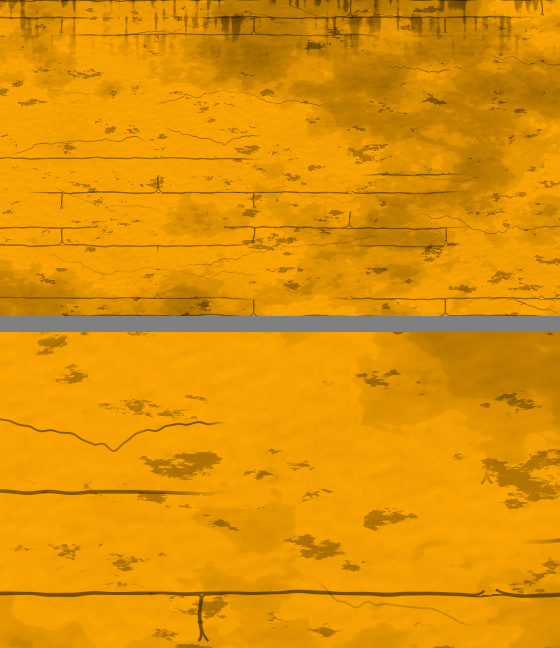
Top: the whole. Bottom: its middle third, enlarged.
Reproduce this texture procedurally as a WebGL 2 fragment shader.

```glsl
#version 300 es
precision highp float;
// Weathered ochre plaster over brickwork: ragged stains come from thresholded
// layered noise, joints from a rounded-brick distance field, and wandering
// cracks from layered sines. Grime gathers along the upper courses.

uniform vec2 u_resolution;
out vec4 fragColor;

const vec3 OCHRE = vec3(0.955, 0.622, 0.006);
const vec2 BRICK = vec2(0.607, 0.0556);     // width, height of one course
const float JOINT_WIDTH = 0.0013;
const float CORNER_RADIUS = 0.016;
const float JOINT_DARK = 0.50;
const vec2 STAIN_SCALE = vec2(2.3, 3.7);
const float STAIN_LEVEL = 0.495;
const float STAIN_DEPTH = 0.70;
const float RELIEF = 0.035;
const int CRACKS = 15;

float hash(vec2 p) {
    p = fract(p * vec2(0.1031, 0.1130));
    p += dot(p, p.yx + 33.33);
    return fract((p.x + p.y) * p.x * 17.3);
}

float noise(vec2 p) {
    vec2 i = floor(p), f = fract(p);
    f = f * f * (3.0 - 2.0 * f);
    return mix(mix(hash(i), hash(i + vec2(1, 0)), f.x),
               mix(hash(i + vec2(0, 1)), hash(i + vec2(1, 1)), f.x), f.y);
}

float fbm(vec2 p) {
    float sum = 0.0, total = 0.0, amp = 1.0;
    for (int i = 0; i < 6; i++) {
        sum += amp * noise(p);
        total += amp;
        amp *= 0.64;
        p = mat2(2.06, 0.35, -0.35, 2.06) * p + 17.3;
    }
    return sum / total;
}

float stroke(float d, float width, float aa) {
    return 1.0 - smoothstep(width - aa, width + aa, abs(d));
}

// Outline of the bricks, broken where plaster still covers it
float joints(vec2 p, float aa) {
    vec2 q = p;
    q.y += 0.008 * (noise(p * vec2(9.0, 6.0)) - 0.5) + 0.004 * (noise(p * 42.0) - 0.5);
    q.x += 0.008 * (noise(p * 30.0 + 50.0) - 0.5);
    float row = floor(q.y / BRICK.y);
    q.x += 0.41 + 0.5 * BRICK.x * mod(row, 2.0);
    vec2 c = (fract(q / BRICK) - 0.5) * BRICK;
    vec2 halfSize = 0.5 * BRICK - 0.0006;
    float r = c.y < 0.0 ? CORNER_RADIUS : 0.004;
    vec2 e = abs(c) - halfSize + r;
    float d = length(max(e, 0.0)) + min(max(e.x, e.y), 0.0) - r;

    float course = floor(q.y / BRICK.y + 0.5);
    float bed = smoothstep(0.34, 0.46, noise(vec2(p.x * 2.1 + 3.0, course * 5.0 + 8.0)));
    float head = step(0.3, hash(vec2(floor(q.x / BRICK.x + 0.5), row) + 61.0));
    float shown = e.x > e.y ? head : bed;
    float middle = smoothstep(0.19, 0.23, p.y) * (1.0 - smoothstep(0.49, 0.53, p.y))
                 * (1.0 - smoothstep(1.38, 1.50, p.x));
    float ends = smoothstep(0.86, 0.90, p.y) + 1.0 - smoothstep(0.05, 0.08, p.y);
    return stroke(d, JOINT_WIDTH, aa) * shown * max(middle, ends);
}

float crackPath(float x, float seed) {
    return 0.022 * sin(x * 7.0 + seed * 3.1) + 0.010 * sin(x * 19.0 + seed * 5.7)
         + 0.022 * noise(vec2(x * 24.0, seed)) + 0.007 * noise(vec2(x * 90.0, seed + 40.0));
}

float cracks(vec2 p, float aa) {
    float dark = 0.0;
    for (int i = 0; i < CRACKS; i++) {
        float k = float(i) + 1.0;
        vec2 center = vec2(1.78 * hash(vec2(k, 12.0)), fract(k * 0.618 + 0.1));
        float halfLength = mix(0.07, 0.36, hash(vec2(k, 47.0)));
        float tilt = 0.5 * (hash(vec2(k, 83.0)) - 0.5);
        float x = p.x - center.x;
        float y = crackPath(p.x, k);
        float slope = tilt + (crackPath(p.x + 0.002, k) - y) / 0.002;
        float d = (p.y - center.y - tilt * x - y) / sqrt(1.0 + slope * slope);
        float reach = 1.0 - smoothstep(0.8 * halfLength, halfLength, abs(x));
        float strength = mix(0.18, 0.44, hash(vec2(k, 29.0))) * (0.5 + noise(p * 14.0));
        dark = max(dark, stroke(d, 0.0010, aa) * reach * strength);
    }
    return dark;
}

void main() {
    vec2 p = gl_FragCoord.xy / u_resolution.y;
    float aa = 0.7 / u_resolution.y;

    // Stains with two crisp, flaking levels over a soft wash
    float upper = smoothstep(0.72, 1.0, p.y);
    float n = fbm(p * STAIN_SCALE + vec2(4.0, 9.0)) + 0.05 * upper;
    float depth = max(n - STAIN_LEVEL, 0.0);
    float wash = fbm(p * vec2(1.7, 3.0) + 71.0);
    float shade = 1.015 - 0.20 * max(wash - 0.42, 0.0);
    shade -= smoothstep(-0.008, 0.008, n - STAIN_LEVEL) * 0.055 + STAIN_DEPTH * depth;
    shade -= 0.055 * smoothstep(0.0, 0.016, n - STAIN_LEVEL - 0.085);

    // Fine slanted plaster relief
    vec2 g = mat2(0.94, -0.34, 0.34, 0.94) * p * vec2(55.0, 110.0);
    shade += RELIEF * (noise(g) - noise(g + vec2(0.4, 0.7)));
    shade += 0.022 * (noise(p * 210.0) - 0.5);

    // Grime hanging below the upper courses, with vertical drips
    float below = 1.0 - fract(p.y / BRICK.y);
    float drip = 0.6 * fbm(p * vec2(9.0, 14.0) + 30.0) + 0.4 * noise(p * vec2(85.0, 13.0));
    float grime = smoothstep(0.53, 0.68, drip + 0.10 * exp(-4.0 * below));
    shade -= 0.30 * grime * smoothstep(0.78, 0.96, p.y);
    float pits = smoothstep(0.66, 0.72, fbm(p * vec2(14.0, 34.0) + 11.0));
    shade -= 0.28 * pits;

    shade *= 1.0 - JOINT_DARK * joints(p, aa);
    shade *= 1.0 - cracks(p, aa);
    fragColor = vec4(OCHRE * clamp(shade, 0.2, 1.04), 1.0);
}
```
